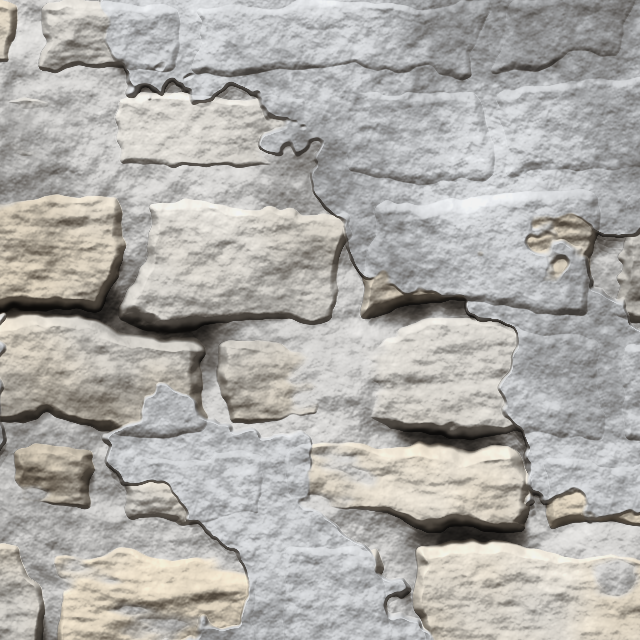
Reproduce this texture procedurally as a WebGL 2 fragment shader.

```glsl
#version 300 es
precision highp float;
// Weathered rubble wall: irregular courses of rounded stones, uneven mortar
// and torn patches of render. Everything is one height field, lit from above
// with short cast shadows, then tinted by material.
uniform vec2 u_resolution;
out vec4 fragColor;

const float ROWS = 5.4;            // courses over the canvas height
const float COLS = 3.1;            // stones over the canvas width
const float JITTER = 0.72;         // irregularity of the joints
const float CORNER = 0.024;        // corner radius of a stone
const float PIT_DEPTH = -0.016;    // floor of an open joint
const float MORTAR_CUT = 0.42;     // higher leaves more open joints
const float RENDER_CUT = 0.56;     // higher leaves less render
const float SLOPE_STEP = 0.002;    // spacing of the slope samples
const float SHADOW_STEP = 0.011;
const float SHADOW_SLOPE = 0.55;
const float CONTRAST = 0.92;
const float EXPOSURE = 0.98;
const float STAIN = 0.62;          // strength of broad tone changes
const float SPECKLE = 0.22;        // strength of fine tone changes
const vec3 LIGHT = vec3(-0.22, 0.72, 0.66);
const vec3 GREY_STONE = vec3(1.0, 0.985, 0.955);
const vec3 TAN_STONE = vec3(1.04, 0.985, 0.89);
const vec3 RENDER_TINT = vec3(0.99, 1.0, 1.012);
const vec3 MORTAR_TINT = vec3(1.0, 0.995, 0.985);
const vec3 SHADE_TINT = vec3(1.06, 0.99, 0.92);

struct Surface { float height, stone, plaster, id, lift; };

float hash(vec2 p) {
  vec3 q = fract(p.xyx * 0.1031);
  q += dot(q, q.yzx + 33.33);
  return fract((q.x + q.y) * q.z);
}
float noise(vec2 p) {
  vec2 i = floor(p), f = fract(p);
  f = f * f * (3.0 - 2.0 * f);
  return mix(mix(hash(i), hash(i + vec2(1, 0)), f.x),
             mix(hash(i + vec2(0, 1)), hash(i + vec2(1, 1)), f.x), f.y);
}
float fbm(vec2 p, int octaves) {
  float sum = 0.0, amp = 0.5, total = 0.0;
  for (int i = 0; i < octaves; i++) {
    sum += amp * noise(p);
    total += amp;
    amp *= 0.5;
    p = mat2(1.6, 1.2, -1.2, 1.6) * p + 7.3;
  }
  return sum / total;
}
vec2 wobble(vec2 p) { return vec2(noise(p), noise(p + 31.7)) - 0.5; }
float joint(float i, float key) { return i + JITTER * (hash(vec2(i, key)) - 0.5); }

// Index, start and end of the jittered interval holding t
vec3 span(float t, float key) {
  float i = floor(t);
  if (t < joint(i, key)) i -= 1.0;
  else if (t >= joint(i + 1.0, key)) i += 1.0;
  return vec3(i, joint(i, key), joint(i + 1.0, key));
}

Surface wall(vec2 p) {
  // Stone outline: a rounded box with ragged edges
  vec2 w = p + 0.06 * wobble(p * 4.5) + 0.022 * wobble(p * 17.0) + 0.008 * wobble(p * 60.0);
  vec3 row = span(w.y * ROWS + 0.35, 7.0);
  float shift = 5.0 * hash(vec2(row.x, 3.0));
  vec3 col = span(w.x * COLS + shift, row.x + 19.0);
  float id = hash(vec2(col.x + 11.0, row.x + 47.0));
  vec2 lo = vec2(col.y - shift, row.y - 0.35) / vec2(COLS, ROWS);
  vec2 hi = vec2(col.z - shift, row.z - 0.35) / vec2(COLS, ROWS);
  float gap = mix(0.003, 0.013, fract(id * 13.0));
  vec2 q = abs(w - 0.5 * (lo + hi)) - 0.5 * (hi - lo) + gap + CORNER;
  float d = length(max(q, 0.0)) + min(max(q.x, q.y), 0.0) - CORNER;
  // Relief: bulging face, horizontal bedding, open or filled joints
  float face = smoothstep(0.004, -0.024, d);
  float bedding = fbm(vec2(p.x * 6.0, p.y * 17.0) + id * 40.0, 4) - 0.5;
  float rough = mix(0.012, 0.042, fract(id * 29.0));
  float stone = PIT_DEPTH + face * (mix(0.036, 0.054, id) + rough * bedding);
  float fill = 0.085 * (fbm(p * 4.0 + 3.0, 4) - MORTAR_CUT);
  float h = max(stone, fill);
  // Render lies over both and breaks off at a ragged lip
  float patchy = fbm(p * 3.1 + 9.0, 5) + 0.07 * (fbm(p * 24.0, 3) - 0.5) - RENDER_CUT;
  float plaster = smoothstep(0.0, 0.014, patchy);
  h = mix(h, 0.25 * h + 0.028, plaster) + 0.009 * (fbm(p * 36.0, 4) - 0.5);
  float lift = clamp((w.y - lo.y) / (hi.y - lo.y), 0.0, 1.0) - 0.5;
  return Surface(h, smoothstep(-0.002, 0.004, stone - fill), plaster, id, lift);
}

void main() {
  vec2 p = gl_FragCoord.xy / u_resolution;
  Surface s = wall(p);
  // Slope lighting
  float hx = wall(p + vec2(SLOPE_STEP, 0)).height;
  float hy = wall(p + vec2(0, SLOPE_STEP)).height;
  vec3 normal = normalize(vec3(s.height - hx, s.height - hy, SLOPE_STEP));
  vec3 light = normalize(LIGHT);
  float relief = max(dot(normal, light), 0.0) - light.z;
  // Shadows under overhangs, and dark open joints
  float block = 0.0;
  for (float reach = SHADOW_STEP; reach < 5.5 * SHADOW_STEP; reach += SHADOW_STEP) {
    float above = wall(p + normalize(light.xy) * reach).height;
    block = max(block, above - s.height - reach * SHADOW_SLOPE);
  }
  float shadow = smoothstep(0.0, 0.024, block);
  float cavity = smoothstep(0.008, -0.012, s.height);
  // Material tint and tone, stones paler towards the top
  float warm = smoothstep(0.35, 0.85, 0.6 * fract(s.id * 71.0) + 0.5 * fbm(p * 6.0, 3));
  vec3 tint = mix(MORTAR_TINT, mix(GREY_STONE, TAN_STONE, warm), s.stone);
  tint = mix(tint, RENDER_TINT, s.plaster);
  float tone = mix(0.73, mix(0.62, 0.80, fract(s.id * 53.0)) + 0.16 * s.lift, s.stone);
  tone = mix(tone, 0.70, s.plaster);
  tone += STAIN * (fbm(p * 4.0 + 21.0, 4) - 0.5) + SPECKLE * (fbm(p * 75.0, 3) - 0.5);
  tone *= 1.0 + CONTRAST * relief;
  tone *= (1.0 - 0.6 * shadow) * (1.0 - 0.6 * cavity) * EXPOSURE;
  // Soft shoulder keeps the lit edges below white
  tone -= 0.6 * max(tone - 0.82, 0.0);
  tint *= mix(SHADE_TINT, vec3(1), smoothstep(0.15, 0.65, tone));
  fragColor = vec4(clamp(tone * tint, 0.0, 0.95), 1.0);
}
```
